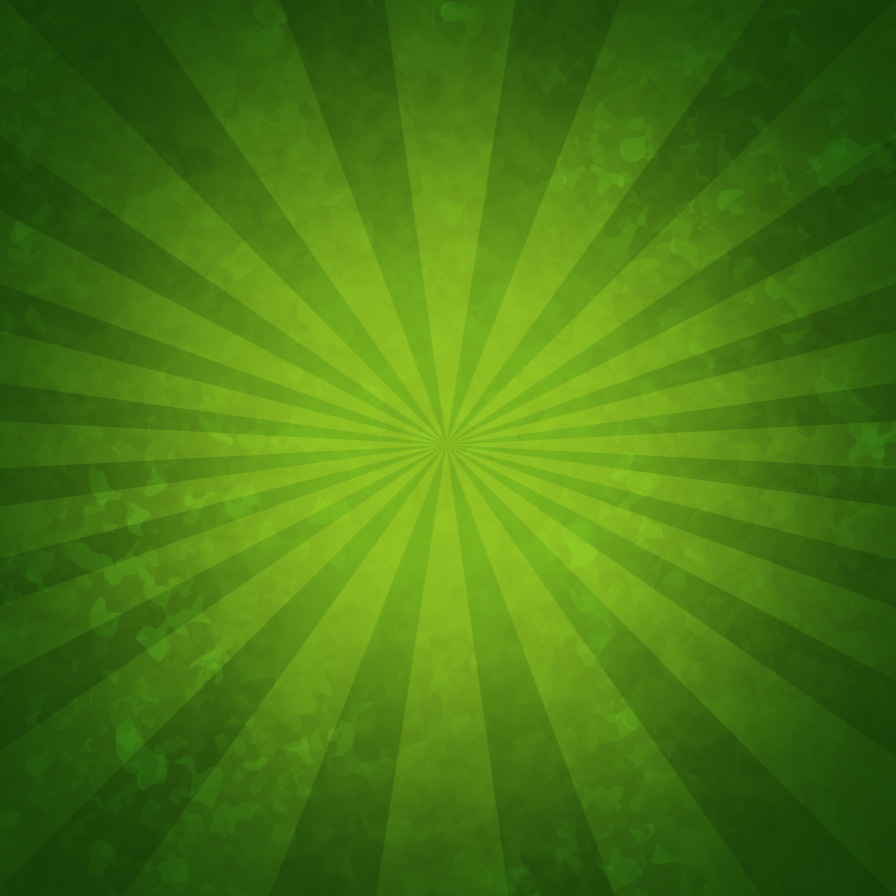
Give the GLSL for this background, as a three.js fragment shader.

```glsl
// Green sunburst of stretched rays with a worn, mottled surface and dark corners.
varying vec2 vUv;

float hash(vec2 p) {
  p = fract(p * vec2(0.1031, 0.1137));
  p += dot(p, p.yx + 33.33);
  return fract((p.x + p.y) * p.x * 7.31);
}

float noise(vec2 p) {
  vec2 cell = floor(p);
  vec2 f = fract(p);
  f = f * f * (3.0 - 2.0 * f);
  return mix(mix(hash(cell), hash(cell + vec2(1.0, 0.0)), f.x),
             mix(hash(cell + vec2(0.0, 1.0)), hash(cell + vec2(1.0, 1.0)), f.x), f.y);
}

float fbm(vec2 p) {
  float sum = 0.0;
  float amplitude = 0.5;
  for (int i = 0; i < 4; i++) {
    sum += amplitude * noise(p);
    p = mat2(0.8, 0.6, -0.6, 0.8) * p * 2.03 + 17.1;
    amplitude *= 0.5;
  }
  return sum / 0.9375;
}

// 1 inside a dark ray, 0 inside a light one.
float darkRay(vec2 p) {
  vec2 stretched = vec2((p.x - 0.0085 * p.y) * 0.6, p.y);
  float period = 3.14159 / 10.0;
  float turn = atan(stretched.y, stretched.x) / period;
  float offset = abs(fract(turn + 0.5) - 0.5);
  float edge = (offset - 0.28) * period * length(stretched);
  return smoothstep(-0.0008, 0.0008, edge);
}

// Flat irregular chips: a random tone per warped cell, blended softly at the borders.
float chips(vec2 p) {
  p += 0.9 * (vec2(noise(p * 1.7 + 5.3), noise(p * 1.7 + 41.7)) - 0.5);
  vec2 cell = floor(p);
  float total = 0.0;
  float weights = 0.0;
  for (int j = -1; j <= 1; j++) {
    for (int i = -1; i <= 1; i++) {
      vec2 id = cell + vec2(float(i), float(j));
      vec2 site = id + vec2(hash(id + 11.0), hash(id + 57.0));
      vec2 away = p - site;
      float weight = exp(-22.0 * dot(away, away)) + 1e-9;
      total += weight * hash(id + 93.0);
      weights += weight;
    }
  }
  return total / weights;
}

void main() {
  vec2 p = vUv - vec2(0.498, 0.5035);
  float radius = length(vUv - 0.5);

  // Radial glow, with red fading sooner than green.
  vec3 glow = exp(-pow(radius / vec3(0.41, 0.425, 0.41), vec3(2.9)));
  vec3 color = vec3(0.095, 0.265, 0.032) + vec3(0.465, 0.49, 0.102) * glow;

  // Dark rays deepen towards the border.
  float outer = smoothstep(0.1, 0.45, radius);
  vec3 rayTint = mix(vec3(0.84, 0.93, 0.89), vec3(0.79, 0.83, 0.81), outer);
  rayTint = mix(rayTint, vec3(0.87, 0.89, 0.88), smoothstep(0.42, 0.65, radius));
  color *= mix(vec3(1.0), rayTint, darkRay(p));

  // Broad stains, then chips in two sizes.
  float wear = mix(0.35, 1.0, outer) * (1.0 - 0.5 * smoothstep(0.42, 0.65, radius));
  float stain = fbm(vUv * 8.0 + 3.0) - 0.5;
  float large = chips(vUv * 38.0 + 20.0);
  float small = chips(vUv * 75.0 + 140.0);
  color *= 1.0 + wear * (0.15 * stain + 0.09 * (large - 0.5) + 0.07 * (small - 0.5));

  // Sparse bright chips, gathered in patches.
  float patches = smoothstep(0.45, 0.65, fbm(vUv * 6.0 + 60.0));
  float bright = smoothstep(0.76, 0.84, large) + 0.6 * smoothstep(0.8, 0.88, small);
  color += vec3(0.012, 0.05, 0.01) * bright * patches * wear;

  gl_FragColor = vec4(clamp(color, 0.0, 1.0), 1.0);
}
```
